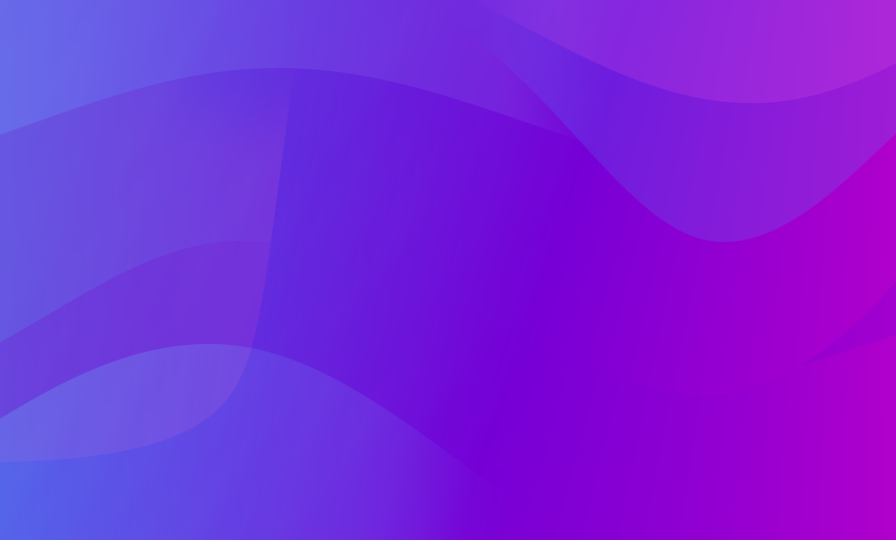
Write a Shadertoy shader that draws this background.

```glsl
// Overlapping translucent waves on a blue-violet-magenta gradient.
// Each wave edge is a skewed bell curve; layers are tinted in order with
// soft fades, and stretched gradient noise adds faint diagonal streaks.

const vec3 BLUE     = vec3(0.31, 0.34, 0.90);
const vec3 VIOLET   = vec3(0.46, 0.00, 0.84);
const vec3 MAGENTA  = vec3(0.69, 0.00, 0.80);
const vec3 LAVENDER = vec3(0.62, 0.60, 0.95);
const vec3 ORCHID   = vec3(0.75, 0.35, 0.82);
const vec3 SKY      = vec3(0.45, 0.70, 1.00);
const vec3 AZURE    = vec3(0.30, 0.60, 1.00);
const vec3 PINK     = vec3(0.95, 0.35, 0.90);
const vec3 INDIGO   = vec3(0.45, 0.04, 0.81);

// Bell with separate widths to the left and right of its centre
float bell(float x, float centre, float leftWidth, float rightWidth) {
    float d = (x - centre) / (x < centre ? leftWidth : rightWidth);
    return exp(-d * d);
}

// Antialiased coverage where the signed value is positive
float coverage(float d) {
    return clamp(0.5 + d / max(fwidth(d), 1e-5), 0.0, 1.0);
}

vec2 hashGradient(vec2 cell) {
    vec2 h = vec2(dot(cell, vec2(127.1, 311.7)), dot(cell, vec2(269.5, 183.3)));
    return 2.0 * fract(sin(h) * 43758.5) - 1.0;
}

float gradientNoise(vec2 p) {
    vec2 i = floor(p), f = fract(p);
    vec2 u = f * f * f * (f * (f * 6.0 - 15.0) + 10.0);
    vec2 e = vec2(0.0, 1.0);
    float low  = mix(dot(hashGradient(i), f),
                     dot(hashGradient(i + e.yx), f - e.yx), u.x);
    float high = mix(dot(hashGradient(i + e.xy), f - e.xy),
                     dot(hashGradient(i + e.yy), f - e.yy), u.x);
    return mix(low, high, u.y);
}

// Three-stop gradient whose violet line leans to the right
vec3 backdrop(vec2 uv) {
    float middle = 0.51 + 0.2 * uv.y;
    vec3 cool = mix(BLUE, VIOLET, clamp(uv.x / middle, 0.0, 1.0));
    return mix(cool, MAGENTA, clamp((uv.x - middle) / (1.0 - middle), 0.0, 1.0));
}

// Right-hand edge of the rounded panel on the left
float panelEdge(float y) {
    float rise = max(y - 0.145, 0.0);
    return 0.27 * sqrt(1.0 - exp(-rise / 0.068)) + 0.08 * rise;
}

void mainImage(out vec4 fragColor, in vec2 fragCoord) {
    vec2 uv = fragCoord / iResolution.xy;
    float x = uv.x, y = uv.y;

    // Wave heights
    float archLine   = 0.6 + 0.274 * bell(x, 0.31, 0.40, 0.41);
    float tail       = max(x - 0.73, 0.0);
    float middleLine = 0.2 + 0.354 * bell(x, 0.27, 0.31, 0.38) + 3.7 * tail * tail;
    float hillLine   = -0.2 + 0.563 * bell(x, 0.234, 0.44, 0.40);
    float bowlLine   = 1.04 - 0.488 * bell(x, 0.807, 0.23, 0.265);
    float crownLine  = 1.2 - 0.391 * bell(x, 0.84, 0.38, 0.35);
    float wedgeLine  = 0.326 + 0.54 * (x - 0.9);

    // Layer masks
    float arch   = coverage(y - archLine);
    float middle = coverage(middleLine - y);
    float hill   = coverage(hillLine - y);
    float bowl   = coverage(y - bowlLine);
    float crown  = coverage(y - crownLine);
    float wedge  = middle * coverage(y - wedgeLine) * smoothstep(0.85, 0.89, x);
    float panel  = coverage(panelEdge(y) - x) * (1.0 - arch);

    vec3 color = backdrop(uv);

    // Upper arch and left panel
    float archFade = mix(0.3, 0.14, smoothstep(0.0, 0.4, x))
                   * (1.0 - smoothstep(0.55, 0.68, x));
    color = mix(color, LAVENDER, arch * archFade);
    float panelFade = 1.0 - 0.8 * smoothstep(0.68, 0.87, y) * smoothstep(0.12, 0.3, x);
    color = mix(color, ORCHID, 0.2 * panel * panelFade);

    // Middle wave: a shadow on the left, a faint one on the right
    float leftShade  = 0.25 * panel * (1.0 - hill) * (1.0 - 0.5 * smoothstep(0.15, 0.3, x));
    float rightShade = 0.15 * smoothstep(0.45, 0.6, x) * (1.0 - smoothstep(0.75, 1.0, x));
    color = mix(color, INDIGO, middle * leftShade);
    color = mix(color, VIOLET, middle * rightShade);
    color = mix(color, VIOLET, 0.24 * wedge);

    // Lower hill
    color = mix(color, SKY, 0.15 * hill * (1.0 - smoothstep(0.38, 0.59, x)));

    // Upper right bowl and crown
    color = mix(color, AZURE, 0.18 * bowl * smoothstep(0.5, 0.65, x));
    color = mix(color, PINK, 0.18 * crown * smoothstep(0.5, 0.66, x));

    // Faint diagonal streaks
    vec2 p = vec2(x * iResolution.x / iResolution.y, y);
    vec2 along = vec2(0.5, 0.866);
    vec2 streak = vec2(dot(p, along) * 4.0, dot(p, vec2(along.y, -along.x)) * 22.0);
    color += vec3(0.4, 1.0, 0.2) * 0.012 * gradientNoise(streak)
           * (1.0 - smoothstep(0.45, 0.75, x));

    fragColor = vec4(clamp(color, 0.0, 1.0), 1.0);
}
```
